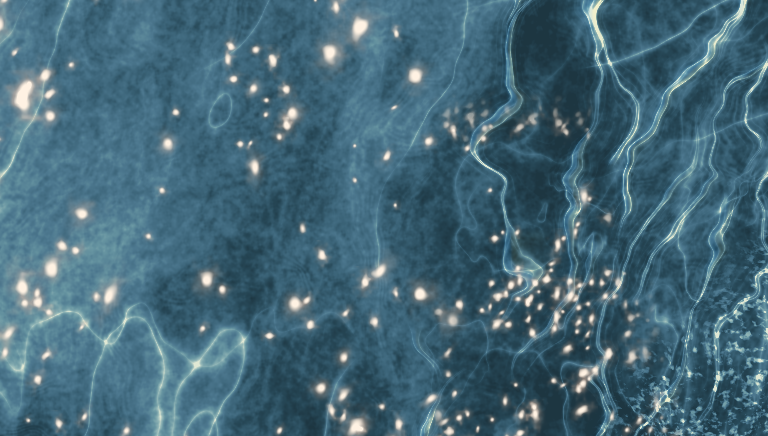
A Shadertoy shader for this texture:

```glsl
const vec3 PALETTE[6] = vec3[6](
    vec3(.15, .28, .34), vec3(.23, .39, .47), vec3(.30, .47, .56),
    vec3(.40, .58, .63), vec3(.58, .72, .72), vec3(.88, .91, .83));
const vec3 GLINT_HALO = vec3(.95, .78, .68);
const vec3 GLINT_CORE = vec3(1., .95, .89);

vec2 hash22(vec2 p) {
    vec3 a = fract(p.xyx * vec3(.1031, .1030, .0973));
    a += dot(a, a.yzx + 33.33);
    return fract((a.xx + a.yz) * a.zy);
}

float noise(vec2 p) {
    vec2 i = floor(p), f = fract(p);
    f = f * f * (3. - 2. * f);
    float low = mix(hash22(i).x, hash22(i + vec2(1, 0)).x, f.x);
    float high = mix(hash22(i + vec2(0, 1)).x, hash22(i + 1.).x, f.x);
    return mix(low, high, f.y);
}

float fbm(vec2 p, int octaves) {
    float sum = 0., total = 0., amp = .5;
    for (int i = 0; i < octaves; i++) {
        sum += amp * noise(p);
        total += amp;
        p = mat2(1.6, 1.2, -1.2, 1.6) * p + 11.3;
        amp *= .5;
    }
    return sum / total;
}

float ridge(float n) { return 1. - abs(2. * n - 1.); }

vec3 waterRamp(float t) {
    vec3 c = PALETTE[0] * (1. + .25 * clamp(t, -1., 0.));
    for (int i = 1; i < 6; i++) c = mix(c, PALETTE[i], clamp(t - float(i - 1), 0., 1.));
    return c;
}

// Folded light: a crisp line with a soft veil on one side
float caustic(vec2 p, float veil, float crisp) {
    float d = fbm(p, 3) - .5;
    float gain = smoothstep(.28, .65, noise(p * 1.3 + 40.));
    return gain * (2. * exp(-abs(d) * crisp) + veil * exp(-abs(d) * (d > 0. ? 14. : 45.)));
}

// Rising light ribbon: x = brightness, y = signed colour fringe
vec2 strand(vec2 p, float foot, float slope, float seed, float px) {
    float path = foot + slope * p.y + .17 * (noise(vec2(p.y * 3., seed)) - .5)
               + .07 * (noise(vec2(p.y * 9., seed + 5.)) - .5)
               + .02 * (noise(vec2(p.y * 28., seed + 7.)) - .5);
    float swell = noise(vec2(p.y * 7., seed + 9.));
    float width = .001 + .024 * swell * swell * swell;
    float side = p.x - path, d = abs(side);
    float body = 1. - smoothstep(width - px, width + px, d);
    float rim = exp(-abs(d - width) / max(.002, px));
    float echo = pow(ridge(fract(d * 50. + 2. * noise(p * 12.))), 3.) * exp(-d * 38.);
    float gain = smoothstep(.3, .6, noise(vec2(p.y * 5., seed + 21.)));
    float light = 1.8 * body * noise(p * 40.) + 2.4 * rim + 1.1 * echo + .3 * exp(-d * 40.);
    float fringe = clamp(side / width, -1., 1.) * exp(-d * 130.) * smoothstep(.5, .8, swell);
    return gain * vec2(light, fringe);
}

// Scattered ragged sparkles in clumps: x = core, y = halo
vec2 glints(vec2 p, float spacing, float radius, float share, float seed, float px) {
    vec2 cell = floor(p / spacing), sum = vec2(0);
    float ragged = .65 + .7 * noise(p * .9 / radius);
    for (int k = 0; k < 9; k++) {
        vec2 id = cell + vec2(k % 3 - 1, k / 3 - 1);
        vec2 spot = hash22(id + seed), kind = hash22(id + seed + 57.);
        float cluster = smoothstep(.4, .75, noise(id * spacing * 7. + 5.));
        if (kind.x > share * (.2 + 1.5 * cluster)) continue;
        vec2 d = p - (id + .1 + .8 * spot) * spacing;
        float angle = .5 + 1.3 * spot.y;
        vec2 axis = vec2(cos(angle), sin(angle));
        d = vec2(dot(d, axis) / (1. + 1.2 * kind.y * kind.y), dot(d, vec2(-axis.y, axis.x)));
        float r = radius * (.4 + .7 * spot.x), len = length(d) * ragged;
        sum += vec2(1. - smoothstep(.5 * r - px, r + px, len), exp(-len * len / (2. * r * r)));
    }
    return min(sum, 1.);
}

void mainImage(out vec4 fragColor, in vec2 fragCoord) {
    float px = 1. / iResolution.y;
    vec2 p = fragCoord * px;
    vec2 warp = vec2(fbm(p * 3., 4), fbm(p * 3. + 17., 4)) - .5;
    vec2 slant = vec2(p.x - .25 * p.y, p.y);
    float deep = smoothstep(.85, 1.3, p.x + .3 * warp.x);

    // Broad swell, smoky wisps, fine streaks and grain
    float tone = mix(1.2 - .4 * p.x, -.1, deep) + 4.2 * (fbm(p * vec2(3.2, 2.3) + warp, 4) - .5);
    tone += .8 * pow(ridge(fbm(slant * vec2(5., 2.2) + 2. * warp + 31., 4)), 6.) - .3;
    tone += 1.1 * (ridge(fbm(slant * vec2(26., 13.) + 5. * warp, 4)) - .75);
    tone += .14 * sin(110. * fbm(p * 4. + 1.5 * warp, 3)) + 1.2 * (fbm(p * 95., 2) - .5);

    // Caustic folds: upright at left, sweeping sideways at upper right, tangled at lower right
    vec2 flow = slant + .15 * warp;
    tone += mix(1., .5, deep) * caustic(flow * vec2(3.6, 1.4) + 3., .9, 75.);
    tone += mix(.9, .5, deep) * caustic(flow * vec2(4.5, 2.2) + 63., .7, 80.);
    vec2 sweep = vec2(dot(p, vec2(-.45, .9)), dot(p, vec2(.9, .45))) + .2 * warp;
    tone += 1.5 * deep * smoothstep(.4, .7, p.y) * caustic(sweep * vec2(5., 1.8) + 9., .3, 60.);
    float low = 1. - smoothstep(.35, .85, p.y);
    tone += 1.2 * deep * low * caustic(flow * vec2(13., 6.) + 2. * warp, .3, 38.);

    // Bright ribbons over the deep side
    vec2 ribbons = vec2(0);
    for (float n = 0.; n < 9.; n++)
        ribbons += strand(p + .25 * warp, .94 + .075 * n, .2 + .025 * n, 3.7 * n + 2., px);
    tone += 1.2 * ribbons.x;

    // Broken glitter in the lower right corner
    float choppy = smoothstep(-.08, .18, 1.2 * (p.x - 1.38) + .08 - p.y + .3 * warp.y);
    tone += choppy * (3.6 * smoothstep(.5, .8, fbm(p * vec2(75., 100.) + 9. * warp, 3)) - .5);
    vec3 color = waterRamp(tone);
    color += max(ribbons.y, 0.) * vec3(.22, .1, -.12) + max(-ribbons.y, 0.) * vec3(-.15, 0., .15);

    // Sun glints, large at left and small among the ribbons
    float band = smoothstep(.97, 1.04, p.x) * (1. - smoothstep(1.45, 1.6, p.x + .25 * p.y));
    vec2 sun = glints(p, .07, .016, .22, 7., px) + glints(p, .03, .009, .07, 33., px);
    sun *= 1. - smoothstep(1., 1.1, p.x);
    sun += glints(p, .028, .0085, .34, 91., px) * band * (1. - smoothstep(.65, .8, p.y));
    color = mix(color, GLINT_HALO, .5 * min(sun.y, 1.));
    color = mix(color, GLINT_CORE, min(sun.x, 1.));
    fragColor = vec4(clamp(color, 0., 1.), 1.);
}
```
